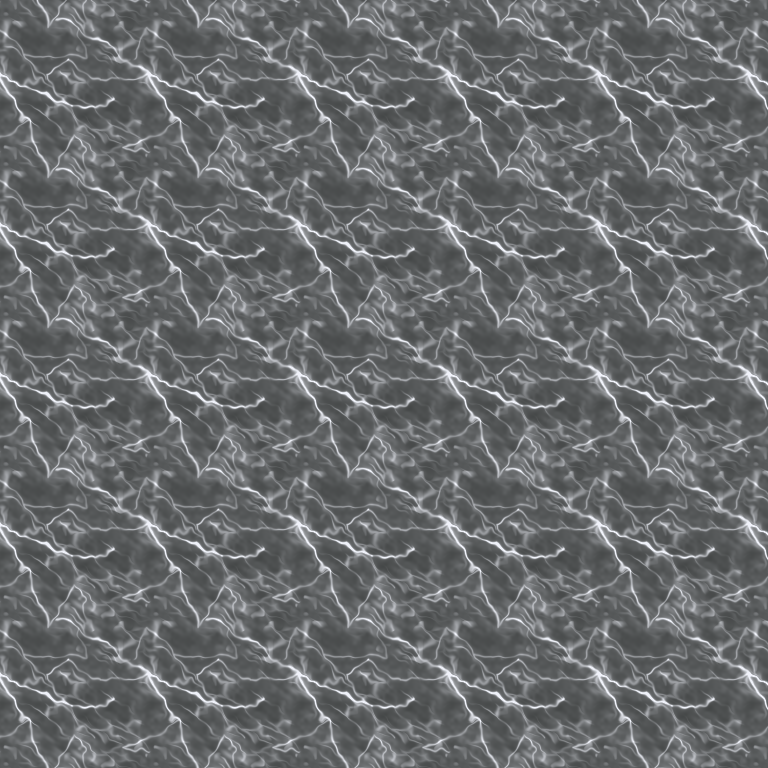
This texture is drawn by a Shadertoy shader. Its source:

```glsl
// Repeating tile of dark grey marble with jagged pale veins, fine cracks and diagonal grain.

#define REPEATS 5.12
#define DARK vec3(0.265, 0.275, 0.275)
#define PALE vec3(0.94, 0.95, 0.98)
#define VEIN_WIDTH 0.008
#define VEIN_GLOW 0.15
#define CRACK_WIDTH 0.009
#define JITTER 0.05
#define CLOUD 0.36

vec2 hash2(vec2 cell) {
    vec3 s = fract(cell.xyx * vec3(0.1031, 0.1030, 0.0973));
    s += dot(s, s.yzx + 33.33);
    return fract((s.xx + s.yz) * s.zy);
}

// Value noise that wraps after n cells.
float noise(vec2 p, float n) {
    p *= n;
    vec2 i = floor(p), f = fract(p);
    f = f * f * (3.0 - 2.0 * f);
    vec2 e = vec2(1, 0);
    float low = mix(hash2(mod(i, n)).x, hash2(mod(i + e.xy, n)).x, f.x);
    float high = mix(hash2(mod(i + e.yx, n)).x, hash2(mod(i + e.xx, n)).x, f.x);
    return mix(low, high, f.y);
}

// Distance to the borders of wrapping cells.
float cellBorder(vec2 p, float n) {
    p *= n;
    vec2 i = floor(p), f = fract(p);
    float nearest = 9.0, second = 9.0;
    for (int y = -1; y <= 1; y++)
    for (int x = -1; x <= 1; x++) {
        vec2 o = vec2(x, y);
        float d = length(o + hash2(mod(i + o, n)) - f);
        second = min(second, max(nearest, d));
        nearest = min(nearest, d);
    }
    return 0.5 * (second - nearest) / n;
}

float segment(vec2 p, vec2 a, vec2 b) {
    vec2 ab = b - a;
    return length(p - a - ab * clamp(dot(p - a, ab) / dot(ab, ab), 0.0, 1.0));
}

float line(float d, float width) {
    float w = max(width, 0.6 * REPEATS / iResolution.y);
    return exp(-d * d / (w * w)) * min(1.0, width / w + 0.2);
}

// Bent vein a-b-c with a soft glow, wrapped around its bend.
float vein(vec2 p, vec2 a, vec2 b, vec2 c, float strength) {
    p -= b;
    p -= round(p);
    float d = min(segment(p, a - b, vec2(0)), segment(p, vec2(0), c - b));
    return strength * (line(d, VEIN_WIDTH) + VEIN_GLOW * exp(-d / 0.025));
}

float haze(vec2 p, vec2 centre, float radius) {
    p -= centre;
    p -= round(p);
    return exp(-dot(p, p) / (radius * radius));
}

void mainImage(out vec4 fragColor, in vec2 fragCoord) {
    vec2 uv = vec2(fragCoord.x, iResolution.y - fragCoord.y) / iResolution.y;
    vec2 p = (uv - 1.0 / 3.0) * REPEATS;

    // Jagged warp
    vec2 shift = vec2(noise(p, 8.0), noise(p + 0.37, 8.0)) - 0.5;
    shift += 0.6 * (vec2(noise(p + 0.71, 21.0), noise(p + 0.19, 21.0)) - 0.5);
    vec2 w = p + JITTER * shift;

    // Clouds and diagonal grain; integer shears keep the wrap
    vec2 slant = vec2(w.x - w.y, w.y);
    float cloud = 0.6 * noise(slant, 5.0) + 0.4 * noise(w, 15.0);
    float grain = noise(vec2(p.x + p.y, 4.0 * p.y - 3.0 * p.x), 7.0);
    float speck = noise(p + 0.53, 37.0);
    float tone = CLOUD * cloud * mix(0.15, 1.0, 0.6 * grain + 0.4 * speck) - 0.01;

    // Streaked pale patches
    float patches = haze(p, vec2(0.87, 0.40), 0.13) + 0.7 * haze(p, vec2(0.32, 0.88), 0.10)
                  + 0.4 * haze(p, vec2(0.55, 0.25), 0.16);
    tone += 0.55 * patches * grain * grain;

    // Fine cracks that fade in and out
    float fade = smoothstep(0.35, 0.85, noise(p + 0.29, 9.0));
    tone += 0.42 * fade * line(cellBorder(slant, 5.0), CRACK_WIDTH);
    tone += 0.28 * (1.0 - fade) * smoothstep(0.45, 0.8, noise(w, 6.0))
          * line(cellBorder(slant + 0.43, 9.0), CRACK_WIDTH);

    // Small bright flecks
    tone += 0.5 * smoothstep(0.72, 0.95, noise(w + 0.61, 17.0)) * smoothstep(0.3, 0.8, cloud);

    // Long diagonal vein
    float veins = vein(w, vec2(-0.33, 0.42), vec2(0.0, 0.57), vec2(0.27, 0.80), 0.75);
    veins += vein(w, vec2(0.27, 0.80), vec2(0.62, 0.92), vec2(0.78, 1.02), 1.0);
    veins += vein(w, vec2(0.78, 1.02), vec2(0.92, 1.01), vec2(1.03, 0.94), 0.8);
    // Loop beside it
    veins += vein(w, vec2(0.76, 1.00), vec2(0.61, 0.80), vec2(0.73, 0.70), 0.65);
    veins += vein(w, vec2(0.73, 0.70), vec2(0.95, 0.83), vec2(1.27, 0.80), 0.6);
    // Steep vein and its side branches
    veins += vein(w, vec2(0.27, 0.80), vec2(0.46, 1.11), vec2(0.62, 1.45), 0.85);
    veins += vein(w, vec2(0.63, 0.44), vec2(0.79, 0.19), vec2(0.93, 0.48), 0.6);
    veins += vein(w, vec2(0.45, 0.12), vec2(0.11, 0.29), vec2(0.28, 0.30), 0.5);
    // Edges of the dark slabs
    veins += vein(w, vec2(0.19, 0.68), vec2(0.29, 0.50), vec2(0.61, 0.83), 0.45);
    veins += vein(w, vec2(0.47, 0.67), vec2(0.84, 0.66), vec2(0.81, 0.49), 0.4);
    veins += vein(w, vec2(0.62, 0.92), vec2(0.80, 1.08), vec2(0.92, 1.22), 0.4);
    tone += veins * mix(0.35, 1.15, noise(p + 0.83, 13.0));

    fragColor = vec4(mix(DARK, PALE, clamp(tone, 0.0, 1.0)), 1.0);
}
```
